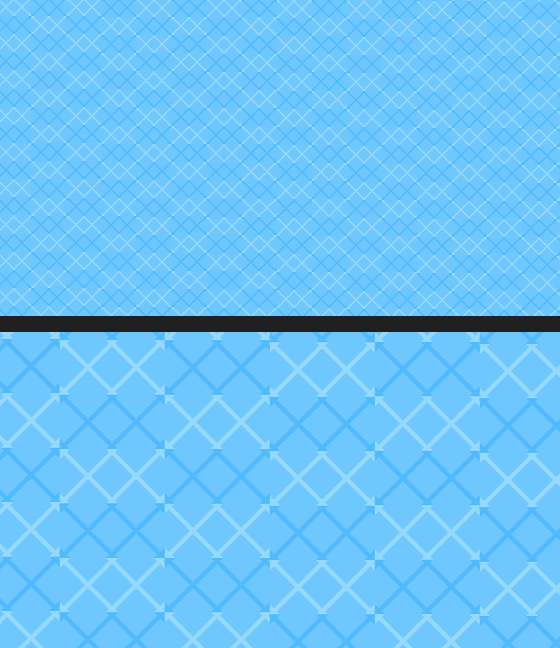
Top: the whole. Bottom: its middle third, enlarged.
A Shadertoy shader for this pattern:

```glsl
#define CELL vec2(0.1108, 0.0574)   // panel size, canvas height = 1
#define ORIGIN vec2(0.0995, 0.949)  // corner of panel (0, 0)
#define PITCH 0.0509                // horizontal spacing of the diagonals
#define LINE_WIDTH 0.0045
#define DRIFT 0.0008                // drop from one column to the next
#define JITTER 0.0015               // random vertical shift per column
#define BASE vec3(0.43, 0.78, 1.00)
#define DARK vec3(0.31, 0.73, 1.00)
#define LIGHT vec3(0.59, 0.85, 1.00)

float hash(float n) {
    return fract(sin(n * 127.1 + 11.7) * 43758.5453);
}

// Distance to the nearest of two crossing families of diagonals
float latticeDistance(vec2 p) {
    vec2 diagonal = vec2(p.x + p.y, p.x - p.y) / PITCH;
    vec2 d = abs(fract(diagonal) - 0.5) * PITCH * sqrt(0.5);
    return min(d.x, d.y);
}

void mainImage(out vec4 fragColor, in vec2 fragCoord) {
    float pixel = 1.0 / iResolution.y;
    vec2 p = fragCoord * pixel - ORIGIN;

    // Columns slip slightly against each other
    float column = floor(p.x / CELL.x);
    p.y += DRIFT * column + JITTER * (hash(column) - 0.5);

    // Panel index and position from the panel centre
    vec2 id = floor(p / CELL);
    vec2 local = p - (id + 0.5) * CELL;

    // Crossed lines, trimmed softly at the panel border
    float line = clamp((0.5 * LINE_WIDTH - latticeDistance(local)) / pixel + 0.5, 0.0, 1.0);
    vec2 border = 0.5 * CELL - abs(local);
    line *= clamp(min(border.x, border.y) / pixel + 0.5, 0.0, 1.0);

    // Checkerboard of light and dark line colours
    vec3 ink = mix(DARK, LIGHT, mod(id.x + id.y, 2.0));
    fragColor = vec4(mix(BASE, ink, line), 1.0);
}
```
